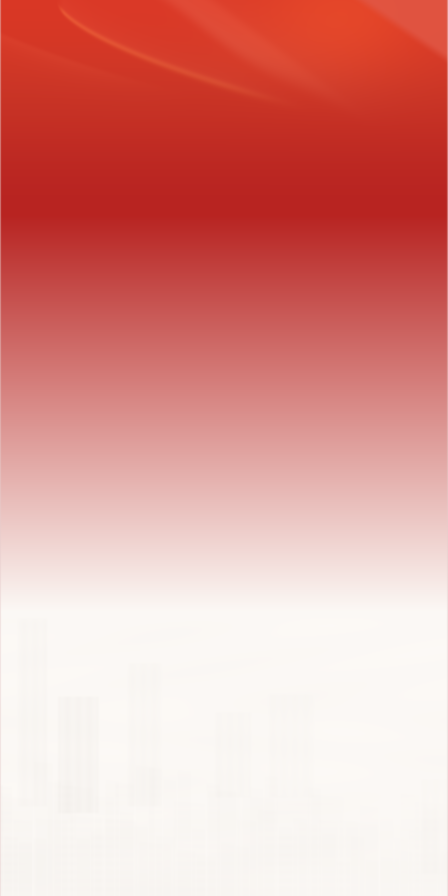
Give the GLSL for this background, as a WebGL 2 fragment shader.

```glsl
#version 300 es
precision highp float;
// A red silk sky with soft folds fades through rose into warm white,
// over a barely visible skyline. Folds are one-sided glows along curves;
// towers are soft boxes, and the low roofs are hashed columns.
uniform vec2 u_resolution;
out vec4 fragColor;

float hash(float n) {
    return fract(sin(n * 127.1 + 3.7) * 4375.85);
}

// Soft edge at zero, fading away on the positive side
float fold(float d, float edge, float reach) {
    return smoothstep(-edge, edge, d) * exp(-max(d, 0.0) / reach);
}

float box(vec2 p, vec2 lo, vec2 hi, float soft) {
    vec2 a = smoothstep(lo - soft, lo + soft, p) * (1.0 - smoothstep(hi - soft, hi + soft, p));
    return a.x * a.y;
}

// Red cloth, darkening downward, then fading to warm white
vec3 sky(vec2 p) {
    vec3 deepRed = vec3(0.72, 0.14, 0.13);
    vec3 c = mix(vec3(0.85, 0.215, 0.145), vec3(0.80, 0.215, 0.15), smoothstep(0.0, 0.24, p.y));
    c = mix(c, deepRed, smoothstep(0.12, 0.48, p.y));
    return mix(c, vec3(0.985, 0.973, 0.96), clamp((p.y - 0.48) / 0.885, 0.0, 1.0));
}

vec3 addFolds(vec3 c, vec2 p) {
    float fade = 1.0 - smoothstep(0.08, 0.30, p.y);

    // Orange glow near the top right
    vec2 g = (p - vec2(0.77, 0.03)) / vec2(0.20, 0.13);
    c = mix(c, vec3(0.91, 0.29, 0.16), 0.75 * exp(-dot(g, g)));

    // Broad diagonal sheets
    float sheet = p.y - 0.62 * (p.x - 0.36) - 0.012 * sin(p.x * 14.0);
    c += vec3(0.025, 0.075, 0.07) * fold(-sheet, 0.025, 0.08) * fade;
    float inner = p.y - 0.75 * (p.x - 0.47);
    c += vec3(0.02, 0.035, 0.03) * fold(inner, 0.02, 0.06) * fade;

    // Rosy corner
    float corner = 0.68 * (p.x - 0.80) - p.y;
    c = mix(c, vec3(0.88, 0.34, 0.27), 0.85 * smoothstep(-0.012, 0.018, corner));

    // Bright thin crease with a soft underside
    float s = max(p.x - 0.125, 0.0);
    float crease = p.y - 0.35 * pow(s, 0.62);
    float along = smoothstep(0.0, 0.02, s) * (1.0 - smoothstep(0.35, 0.58, s));
    float thickness = 0.006 + 0.008 * s;
    c += vec3(0.05, 0.10, 0.04) * exp(-pow(crease / thickness, 2.0)) * along * (1.0 - s);
    c += vec3(0.02, 0.035, 0.03) * fold(-crease, 0.008, 0.05) * along;

    // Faint crease at the left
    float left = p.y - 0.075 - 0.42 * p.x + 0.25 * p.x * p.x;
    c += vec3(0.02, 0.035, 0.025) * fold(left, 0.008, 0.025) * (1.0 - smoothstep(0.1, 0.45, p.x));
    return c;
}

// Amount of pale grey shading from the buildings
float skyline(vec2 p) {
    // Main towers: left, right, roof, foot
    vec4 towers[6] = vec4[6](
        vec4(0.04, 0.105, 1.38, 1.80), vec4(0.13, 0.22, 1.555, 1.815),
        vec4(0.285, 0.36, 1.48, 1.80), vec4(0.48, 0.56, 1.59, 1.78),
        vec4(0.60, 0.70, 1.55, 1.78), vec4(0.94, 1.02, 1.74, 1.95));
    float shade = 0.0;
    for (int i = 0; i < 6; i++) {
        vec4 t = towers[i];
        float b = box(p, t.xz, t.yw, 0.004);
        float stripe = 0.8 + 0.2 * sin(p.x * 260.0);
        shade += b * stripe * (i == 1 ? 1.1 : 0.65 - 0.06 * float(i));
    }
    // Low roofs in three layers of columns
    for (int k = 0; k < 3; k++) {
        float layer = float(k);
        float x = p.x * (13.0 + 9.0 * layer) + 0.37 * layer;
        float id = floor(x) + 41.0 * layer;
        float roof = 1.68 + 0.20 * hash(id) + 0.08 * p.x;
        float side = smoothstep(0.0, 0.08, fract(x)) * smoothstep(1.0, 0.92, fract(x));
        float windows = 0.85 + 0.15 * sin(p.y * 330.0) * step(0.5, hash(id + 9.0));
        shade += 0.35 * smoothstep(roof - 0.004, roof + 0.004, p.y) * side * windows * (1.0 - 0.55 * p.x);
    }
    return shade;
}

void main() {
    // Distance from the top left, in canvas widths
    vec2 uv = gl_FragCoord.xy / u_resolution;
    vec2 p = vec2(uv.x, 2.0 * (1.0 - uv.y));
    vec3 c = addFolds(sky(p), p);

    // Skyline and thin drifting haze
    float ground = smoothstep(1.36, 1.40, p.y);
    float haze = sin(p.x * 9.0 + 2.0 * sin(p.y * 17.0)) * sin(p.y * 38.0 + 3.0 * p.x);
    c -= ground * vec3(0.017, 0.018, 0.019) * skyline(p);
    c += ground * 0.003 * haze;

    // Pale hairline at both sides
    float side = min(p.x, 1.0 - p.x);
    c = mix(c, vec3(0.90, 0.80, 0.80), 0.45 * (1.0 - smoothstep(0.001, 0.004, side)));
    fragColor = vec4(clamp(c, 0.0, 1.0), 1.0);
}
```
